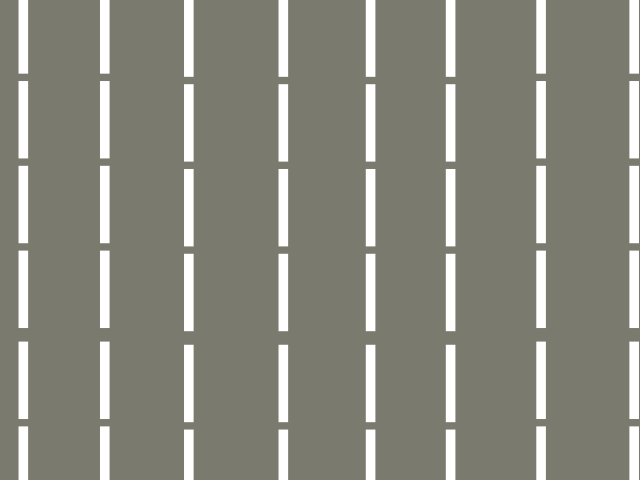
This pattern is drawn by a Shadertoy shader. Its source:

```glsl
#define GROUND vec3(0.48, 0.48, 0.43)
#define DASH_COLOR vec3(1.0)
#define GRID ivec2(8, 6)
#define FIRST_DASH vec2(0.0387, 0.0728)
#define PITCH vec2(0.1818, 0.17665)
#define DASH_SIZE vec2(0.02, 0.1613)
#define SWAY 0.0099
#define SWAY_PERIOD 3.5
#define SEAM_ROW 4.0
#define SEAM_GAP 0.0129
#define MIDDLE_DROP 0.0066

const float TAU = 6.2831853;

// Dash centre, measured from the top left in canvas heights
vec2 dashCenter(vec2 cell) {
    vec2 center = FIRST_DASH + cell * PITCH;
    center.x += SWAY * cos(TAU * cell.x / SWAY_PERIOD);
    center.y += SEAM_GAP * step(SEAM_ROW, cell.y);
    // The four middle columns hang slightly lower
    center.y += MIDDLE_DROP * step(abs(cell.x - 3.5), 2.0);
    return center;
}

// Antialiased coverage of an axis-aligned box
float boxCoverage(vec2 p, vec2 halfSize, float pixel) {
    vec2 edge = clamp(0.5 + (halfSize - abs(p)) / pixel, 0.0, 1.0);
    return edge.x * edge.y;
}

void mainImage(out vec4 fragColor, in vec2 fragCoord) {
    float pixel = 1.0 / iResolution.y;
    vec2 p = vec2(fragCoord.x, iResolution.y - fragCoord.y) * pixel;

    // Columns of dashes
    float dashes = 0.0;
    for (int column = 0; column < GRID.x; column++) {
        for (int row = 0; row < GRID.y; row++) {
            vec2 center = dashCenter(vec2(column, row));
            dashes = max(dashes, boxCoverage(p - center, 0.5 * DASH_SIZE, pixel));
        }
    }

    fragColor = vec4(mix(GROUND, DASH_COLOR, dashes), 1.0);
}
```
